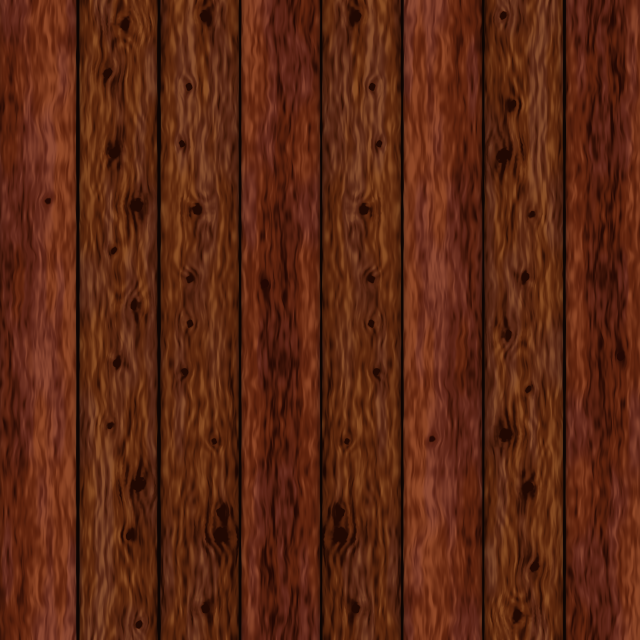
Give the GLSL for this texture, as a WebGL 2 fragment shader.

```glsl
#version 300 es
precision highp float;
// Eight upright planks of dark reddish-brown wood with knots, wavy grain and black seams.
uniform vec2 u_resolution;
out vec4 fragColor;

float hash(vec2 p) {
  return fract(sin(dot(p, vec2(127.1, 311.7))) * 43758.5453);
}

float noise(vec2 p) {
  vec2 i = floor(p), f = fract(p);
  f = f * f * (3.0 - 2.0 * f);
  return mix(mix(hash(i), hash(i + vec2(1, 0)), f.x),
             mix(hash(i + vec2(0, 1)), hash(i + vec2(1, 1)), f.x), f.y);
}

// Lighter and darker lengthwise bands of each of the four plank designs
float bandTone(int design, float u) {
  if (design == 0) return mix(-0.13, 0.13, smoothstep(0.40, 0.50, u));
  if (design == 3) return mix(0.15, -0.14, smoothstep(0.18, 0.28, u)) + 0.10 * smoothstep(0.68, 0.80, u);
  if (design == 2) return 0.06 - 0.18 * smoothstep(0.22, 0.48, abs(u - 0.52));
  return 0.06 - 0.10 * smoothstep(0.30, 0.50, abs(u - 0.5));
}

vec3 woodColor(float tone) {
  vec3 c = mix(vec3(0.13, 0.03, 0.01), vec3(0.36, 0.14, 0.05), smoothstep(-0.1, 0.5, tone));
  return mix(c, vec3(0.55, 0.29, 0.15), smoothstep(0.42, 1.05, tone));
}

void main() {
  vec2 uv = gl_FragCoord.xy / u_resolution;
  const float plankWidth = 0.1267;
  float across = (uv.x + 0.005) / plankWidth;

  // Four designs; the later planks reuse them mirrored or turned around
  int id = int(floor(across));
  int design = id < 4 ? id : (id == 7 ? 3 : (id + 1) % 3);
  float u = fract(across), v = uv.y;
  if (id >= 4) u = 1.0 - u;
  if (id > 4) v = 1.0 - v;
  bool knotty = design == 1 || design == 2;
  float seed = float(design) * 7.3 + 2.0;

  // Knots: dark cores, soft halos, and grain pushed aside around them
  vec2 p = vec2(u * plankWidth, v);
  float knotDark = 0.0, bend = 0.0, swell = 0.0;
  int knotCount = knotty ? 11 : 1;
  for (int i = 0; i < knotCount; i++) {
    vec2 key = vec2(float(i) + 0.5, seed);
    vec2 center = vec2(mix(0.2, 0.8, hash(key)) * plankWidth,
                       (float(i) + 0.15 + 0.7 * hash(key + 3.1)) / float(knotCount));
    float size = hash(key + 5.7);
    float radius = knotty ? mix(0.006, 0.013, size * size) : 0.006;
    vec2 d = p - center;
    float r = length(d * vec2(1.0, 0.9)) / radius;
    r += 0.35 * (noise(d * 260.0 + seed) - 0.5);
    float near = exp(-r * r * 0.25);
    knotDark += mix(0.45, 0.95, hash(key + 9.2)) * smoothstep(1.05, 0.35, r) + 0.22 * near;
    knotDark += 0.14 * exp(-d.x * d.x / (radius * radius) - d.y * d.y / (radius * radius * 22.0));
    bend += d.x * near * 0.6;
    swell += near;
  }

  // Fine wavy strokes running along the plank
  vec2 g = vec2(p.x - bend + seed, v);
  g.x += 0.007 * (noise(vec2(g.x * 30.0, v * 22.0)) - 0.5);
  g.x += 0.003 * (noise(vec2(g.x * 90.0, v * 60.0 + seed)) - 0.5);
  float strokes = noise(vec2(g.x * 215.0, v * 30.0)) - 0.5;
  float fibers = noise(vec2(g.x * 400.0, v * 65.0 + 9.0)) - 0.5;
  float streaks = noise(vec2(g.x * 75.0, v * 2.5 + seed)) - 0.5;
  float blotches = noise(vec2(g.x * 16.0, v * 5.0 + seed)) - 0.5;
  float tone = 0.54 + bandTone(design, u) + 0.58 * strokes + 0.34 * fibers
             + 0.26 * streaks + 0.20 * blotches;

  // Nested arches and long ovals on the knotty planks
  if (knotty) {
    float axis = 0.53 + 0.16 * (noise(vec2(v * 5.0, seed)) - 0.5);
    float side = length(vec2(u - axis, 0.09));
    float rings = 11.0 * side + 7.0 * noise(vec2(seed, v * 4.5))
                + 1.2 * noise(vec2(u * 5.0, v * 26.0 + seed)) + 0.9 * swell;
    tone += 0.15 * sin(6.2832 * rings) * smoothstep(0.52, 0.2, abs(u - axis));
  }
  tone -= knotDark;

  // Tint drifts between orange, yellowish and muted red
  vec3 color = woodColor(tone);
  float muted = smoothstep(0.35, 0.75, noise(vec2(g.x * 60.0, v * 9.0 + 4.0)));
  color += muted * vec3(-0.012, 0.004, 0.042) * smoothstep(0.1, 0.6, tone);
  color *= knotty ? vec3(0.98, 1.04, 0.92) : vec3(1.03, 0.97, 1.02);

  // Black seams of uneven width with a soft shadow on both sides
  float seam = floor(across + 0.5);
  float gap = abs(across - seam) * plankWidth;
  float halfWidth = mix(0.0011, 0.0022, hash(vec2(seam, 4.0)))
                  + 0.0009 * (noise(vec2(seam * 5.0, uv.y * 45.0)) - 0.5);
  color *= 1.0 - 0.42 * exp(-gap / 0.0045);
  color = mix(vec3(0.05, 0.018, 0.012), color, smoothstep(halfWidth - 0.0005, halfWidth + 0.0015, gap));

  fragColor = vec4(clamp(color, 0.0, 1.0), 1.0);
}
```
